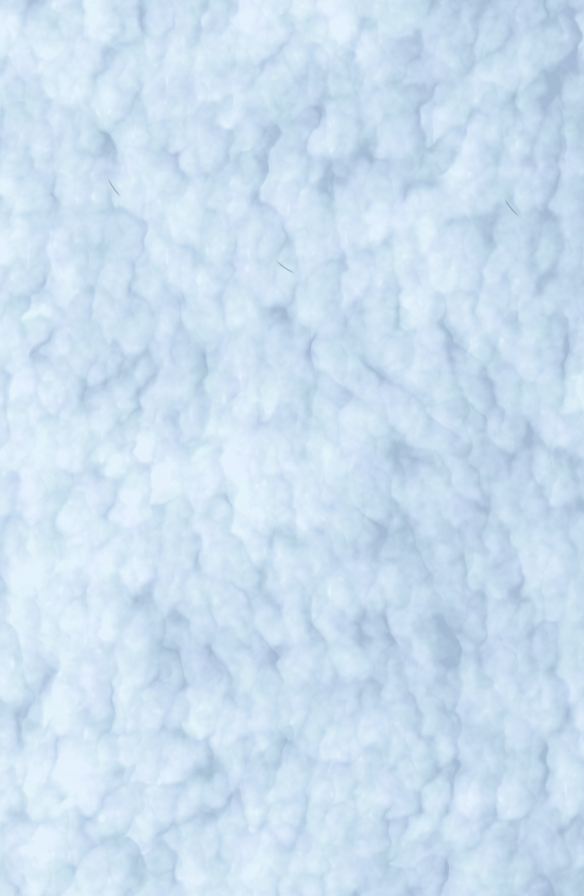
Give the GLSL for this texture, as a Shadertoy shader.

```glsl
const vec3 SHADOW_BLUE = vec3(0.650, 0.742, 0.842);
const vec3 SOFT_BLUE = vec3(0.772, 0.860, 0.936);
const vec3 PALE_BLUE = vec3(0.890, 0.948, 0.988);
const vec3 HAIR_COLOR = vec3(0.52, 0.55, 0.62);
const float CELL = 0.032;

vec2 hash2(vec2 p) {
    vec3 q = fract(p.xyx * vec3(0.1031, 0.1030, 0.0973));
    q += dot(q, q.yzx + 33.33);
    return fract((q.xx + q.yz) * q.zy);
}

float gradientDot(vec2 corner, vec2 offset) {
    float angle = 6.2832 * hash2(corner + 71.0).x;
    return dot(vec2(cos(angle), sin(angle)), offset);
}

float gradientNoise(vec2 p) {
    vec2 i = floor(p), f = p - i;
    vec2 u = f * f * f * (f * (f * 6.0 - 15.0) + 10.0);
    vec2 e = vec2(1.0, 0.0);
    float low = mix(gradientDot(i, f), gradientDot(i + e, f - e), u.x);
    float high = mix(gradientDot(i + e.yx, f - e.yx), gradientDot(i + 1.0, f - 1.0), u.x);
    return mix(low, high, u.y);
}

float fbm(vec2 p, int octaves) {
    float sum = 0.0, amplitude = 1.0;
    for (int i = 0; i < octaves; i++) {
        sum += amplitude * gradientNoise(p);
        p = mat2(1.6, 1.2, -1.2, 1.6) * p + 17.3;
        amplitude *= 0.5;
    }
    return sum;
}

// Lean of the pile, clockwise from vertical
float pileLean(vec2 p) {
    vec2 swirl = (p - vec2(0.43, 0.48)) / vec2(0.17, 0.14);
    return 0.25 - 1.2 * exp(-dot(swirl, swirl)) + 1.1 * gradientNoise(p * 5.0 + 4.0);
}

// Overlapping soft loops: x = tone, y = surface height
vec2 pile(vec2 p, float cell, float softness) {
    vec2 home = floor(p / cell);
    float toneSum = 0.0, weightSum = 0.0;
    for (int y = -2; y <= 2; y++)
    for (int x = -2; x <= 2; x++) {
        vec2 id = home + vec2(x, y);
        vec2 seed = hash2(id), look = hash2(id + 139.0);
        vec2 center = (id + seed) * cell;
        float lean = pileLean(center) + 0.7 * (look.x - 0.5);
        vec2 axis = vec2(sin(lean), cos(lean));
        vec2 d = (p - center) / cell;
        vec2 q = vec2(dot(d, vec2(axis.y, -axis.x)), dot(d, axis));
        q /= vec2(0.60, 1.15) * mix(0.7, 1.15, look.y);
        q.x += 0.3 * q.y * q.y * (seed.x - 0.5);
        float dome = 1.0 - dot(q, q);
        float weight = exp(softness * (max(dome, -3.0) + 1.1 * seed.y));
        float light = dot(d, vec2(-0.22, -0.10)) + 0.14 * max(dome, -1.0);
        toneSum += weight * (light + 0.34 * (look.y - 0.5));
        weightSum += weight;
    }
    return vec2(toneSum / weightSum, log(weightSum) / softness);
}

// Thin curved stray fibre
float hair(vec2 p, vec2 center, float angle, float halfLength) {
    vec2 d = p - center;
    vec2 q = vec2(dot(d, vec2(cos(angle), sin(angle))), dot(d, vec2(-sin(angle), cos(angle))));
    q.y -= 7.0 * q.x * q.x;
    float across = smoothstep(0.0015, 0.0002, abs(q.y));
    return across * smoothstep(halfLength, halfLength * 0.4, abs(q.x));
}

vec3 fabricColor(float tone) {
    float t = clamp(tone, 0.0, 1.0) * 2.0;
    vec3 lower = mix(SHADOW_BLUE, SOFT_BLUE, min(t, 1.0));
    return mix(lower, PALE_BLUE, max(t - 1.0, 0.0));
}

void mainImage(out vec4 fragColor, in vec2 fragCoord) {
    vec2 p = fragCoord / iResolution.y;
    float width = iResolution.x / iResolution.y;
    vec2 warp = vec2(fbm(p * 38.0, 2), fbm(p * 38.0 + 50.0, 2));
    vec2 bent = p + 0.008 * warp;

    // Large folds and overlapping loops
    vec2 loops = pile(bent, CELL, 7.0);
    vec2 strands = pile(bent + 3.7, CELL * 0.55, 5.0);
    float tone = 0.51 - 0.32 * (p.x / width - 0.5);
    tone += 0.30 * fbm(p * 5.5 + 8.0, 3);
    tone += 0.85 * loops.x + 0.40 * strands.x;

    // Creases fade in and out between the loops
    float patches = smoothstep(-0.35, 0.45, gradientNoise(p * 15.0 + 60.0));
    tone -= 0.34 * patches * smoothstep(1.4, 0.5, loops.y);

    // Fine fuzz and small glints
    tone += 0.17 * fbm(p * 70.0, 3);
    float glint = smoothstep(0.30, 0.62, gradientNoise(p * vec2(110.0, 75.0) + 20.0));
    tone += 0.18 * glint * smoothstep(0.4, 0.8, tone);

    vec3 color = fabricColor(tone);
    color += vec3(-0.010, 0.010, -0.014) * fbm(p * 24.0 + 31.0, 2);

    // A few stray fibres
    for (int i = 0; i < 3; i++) {
        vec2 seed = hash2(vec2(i, 5.0));
        vec2 center = vec2(width * (0.1 + 0.85 * seed.x), 0.6 + 0.2 * seed.y);
        color = mix(color, HAIR_COLOR, 0.5 * hair(p, center, -0.2 - 0.8 * seed.y, 0.014));
    }
    fragColor = vec4(clamp(color, 0.0, 1.0), 1.0);
}
```
